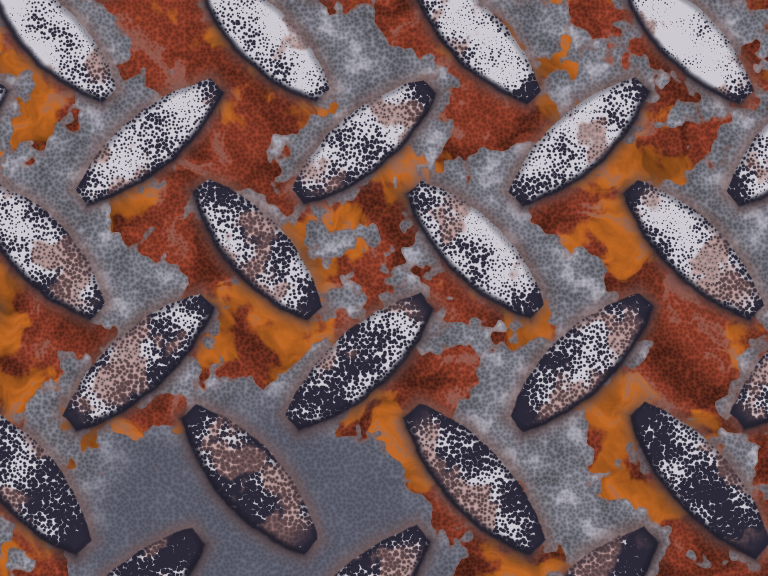
Give the GLSL for this texture, as a Shadertoy shader.

```glsl
const vec3 STEEL = vec3(0.46, 0.46, 0.50);
const vec3 PALE = vec3(0.80, 0.79, 0.82);
const vec3 SHADE = vec3(0.17, 0.16, 0.22);
const vec3 BROWN = vec3(0.54, 0.40, 0.38);
const vec3 RUST = vec3(0.46, 0.20, 0.14);
const vec3 ORANGE = vec3(0.80, 0.44, 0.14);
const vec3 SLATE = vec3(0.34, 0.35, 0.41);

vec2 hash2(vec2 p) {
    p = vec2(dot(p, vec2(127.1, 311.7)), dot(p, vec2(269.5, 183.3)));
    return fract(sin(p) * 43758.5);
}

// Cellular noise: distance to the nearest scattered point
float cells(vec2 p) {
    vec2 id = floor(p), f = p - id;
    float nearest = 2.0;
    for (int y = -1; y <= 1; y++)
        for (int x = -1; x <= 1; x++) {
            vec2 o = vec2(x, y);
            nearest = min(nearest, length(o + hash2(id + o) - f));
        }
    return nearest;
}

// Layered, bent sines, roughly -1 to 1
float waves(vec2 p) {
    float sum = 0.0, amp = 0.5;
    for (int i = 0; i < 5; i++) {
        sum += amp * sin(p.x + 1.5 * sin(p.y));
        p = mat2(1.5, 1.1, -1.1, 1.5) * p + 1.7;
        amp *= 0.6;
    }
    return sum;
}

// Lens shape with cut ends; p.x runs along it
float lens(vec2 p, float halfLength, float halfWidth, float halfEnd) {
    float d = (halfLength * halfLength + halfEnd * halfEnd - halfWidth * halfWidth)
            / (2.0 * (halfWidth - halfEnd));
    float sides = length(vec2(p.x, abs(p.y) + d)) - d - halfWidth;
    return max(sides, abs(p.x) - halfLength);
}

// Plate coordinates, in repeats, with a slight perspective; y points down
vec2 plateGrid(vec2 p) {
    float spread = 1.0 + 0.08 * (p.y - 0.432);
    float t = (p.y - 0.432) / 0.382;
    return vec2((0.043 + (p.x - 0.868) / spread) / 0.3785, t - 0.04 * t * t);
}

vec3 groundColor(vec2 p, float grain) {
    // Bare steel, with a smooth dark area at the lower left
    float polish = 1.0 - smoothstep(0.22, 0.38, length((p - vec2(0.45, 0.95)) * vec2(0.9, 1.2))
                 + 0.03 * waves(p * 20.0));
    float relief = waves(p * 45.0);
    vec3 col = STEEL * (1.0 + 0.2 * relief + 0.5 * (grain - 0.45));
    col = mix(col, PALE, 0.35 * smoothstep(0.35, 0.8, relief));
    col = mix(col, SLATE * (0.85 + 0.3 * grain), 0.9 * polish);

    // Rust in ragged diagonal drifts
    float drift = cos(10.6 * (p.x - 0.6 * p.y - 0.236));
    float field = waves(p * 16.0 + 2.0) + 0.38 * drift - 1.1 * polish
                + 0.3 * (cells(p * 38.0) - 0.45) + 0.04;
    float swirl = waves(p * 26.0 + 2.0 * waves(p * 9.0));
    vec3 rust = RUST * (1.0 + 0.35 * swirl + 0.5 * (grain - 0.45));
    float bright = smoothstep(0.1, 0.4, waves(p * 13.0 + 7.0) + 0.25 * swirl);
    rust = mix(rust, ORANGE * (0.85 + 0.25 * swirl), 0.85 * bright);
    rust = mix(rust, BROWN, 0.6 * smoothstep(0.62, 0.95, swirl + 0.3 * grain));
    col = mix(col, BROWN * 0.9, 0.5 * smoothstep(-0.15, 0.0, field));
    return mix(col, rust, smoothstep(0.0, 0.07, field));
}

// Flaking pale coat over dark metal; wear grows down the plate
vec3 studColor(vec2 p, vec2 local, float d, float grain, float seed) {
    float tip = smoothstep(0.1, 0.15, abs(local.x));
    float wear = mix(-0.5, 0.3, p.y) + 0.3 * (seed - 0.5) + 0.6 * tip;
    float flake = 0.5 * waves(p * 38.0 + seed) + 1.5 * (grain - 0.45);
    vec3 col = mix(SHADE, PALE, smoothstep(-0.3, 0.35, flake - wear));
    float stain = waves(p * 22.0 + 4.0) + 0.5 * p.y - 0.3;
    col = mix(col, BROWN * (0.7 + 0.7 * grain), 0.65 * smoothstep(0.1, 0.45, stain) * (1.0 - tip));
    float lowerSide = smoothstep(-0.01, 0.03, local.y);
    float edge = smoothstep(-0.014, -0.002, d);
    return mix(col, SHADE * 0.75, edge * mix(0.35, 0.95, lowerSide));
}

void mainImage(out vec4 fragColor, in vec2 fragCoord) {
    vec2 p = fragCoord / iResolution.y;
    p.y = 1.0 - p.y;
    float pixel = 1.0 / iResolution.y;
    float grain = cells(p * 150.0);
    vec3 col = groundColor(p, grain);
    vec2 grid = plateGrid(p);

    // Two interleaved families of studs, leaning opposite ways
    for (int i = 0; i < 2; i++) {
        float family = float(i);
        vec2 g = grid - family * vec2(0.483, 0.5);
        vec2 id = floor(g + 0.5);
        vec2 seed = hash2(id + 17.0 * family);
        float angle = mix(0.81, -0.73, family) + 0.05 * (seed.y - 0.5);
        vec2 axis = vec2(cos(angle), sin(angle));
        vec2 q = (g - id) * vec2(0.3785, 0.382);
        vec2 local = vec2(dot(q, axis), dot(q, vec2(-axis.y, axis.x)));
        float d = lens(local, 0.152, 0.053, 0.017) + 0.002 * waves(p * 60.0);

        // Stained halo and contact shadow, then the stud itself
        float outside = max(d, 0.0);
        col = mix(col, BROWN * 0.85, 0.6 * exp(-outside * outside / 0.00025));
        float shadow = exp(-outside / 0.006) * smoothstep(-0.02, 0.03, local.y);
        col = mix(col, SHADE * 0.7, 0.8 * shadow);
        vec3 stud = studColor(p, local, d, grain, seed.x);
        col = mix(col, stud, 1.0 - smoothstep(-pixel, pixel, d));
    }
    fragColor = vec4(clamp(col, 0.0, 1.0), 1.0);
}
```
